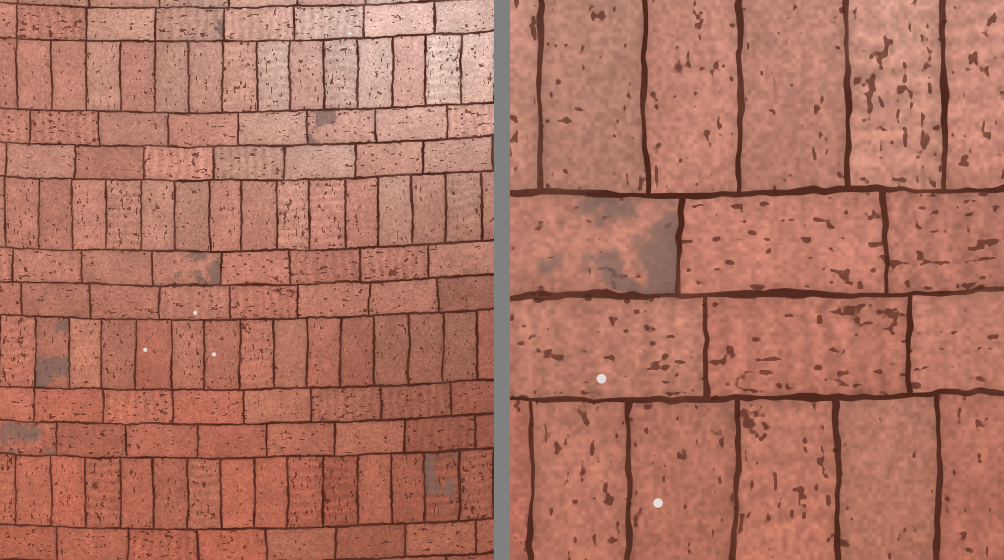
Left: the whole. Right: its middle third, enlarged.
A WebGL 2 fragment shader for this texture:

```glsl
#version 300 es
precision highp float;

uniform vec2 u_resolution;
out vec4 fragColor;

#define UNITS_HIGH 16.34   // canvas height in short brick sides
#define TOP_EDGE 1.106     // drop to the first upright course
#define PERIOD 4.05        // one upright course and two flat ones
#define UPRIGHT_H 2.06
#define FLAT_H 0.995
#define JOINT_HALF 0.021
#define EDGE_JITTER 0.035
#define PIT_AMOUNT 0.62
#define GRAIN 0.17

const vec3 RED_CLAY  = vec3(0.72, 0.415, 0.33);
const vec3 ROSE_CLAY = vec3(0.745, 0.51, 0.44);
const vec3 GLARE     = vec3(0.90, 0.77, 0.72);
const vec3 JOINT     = vec3(0.29, 0.14, 0.10);
const vec3 CEMENT    = vec3(0.48, 0.39, 0.36);

// Sideways start of each course, from the top down
const float SHIFT[15] = float[15](0.0, 0.55, 0.47, 0.53, 0.85, 0.17, 0.13, 0.36,
                                  0.60, 0.02, 0.98, 1.68, 0.49, 1.70, 0.85);

float hash(vec2 p) {
    vec3 q = fract(vec3(p.xyx) * 0.1031);
    q += dot(q, q.yzx + 33.33);
    return fract((q.x + q.y) * q.z);
}

float noise(vec2 p) {
    vec2 i = floor(p), f = fract(p);
    f = f * f * (3.0 - 2.0 * f);
    return mix(mix(hash(i), hash(i + vec2(1, 0)), f.x),
               mix(hash(i + vec2(0, 1)), hash(i + vec2(1, 1)), f.x), f.y);
}

float fbm(vec2 p) {
    float sum = 0.0, amp = 0.5;
    for (int i = 0; i < 4; i++) {
        sum += amp * noise(p);
        p = p * 2.03 + 17.0;
        amp *= 0.5;
    }
    return sum / 0.9375;
}

void main() {
    vec2 uv = gl_FragCoord.xy / u_resolution;
    vec2 p = gl_FragCoord.xy / u_resolution.y * UNITS_HIGH;
    p.y = UNITS_HIGH - p.y;
    float px = UNITS_HIGH / u_resolution.y;

    // Bowed courses with slightly uneven edges
    vec2 w = p;
    w.y -= TOP_EDGE + 0.596 * uv.x - 0.787 * uv.x * uv.x;
    w += 0.07 * (vec2(noise(p * 1.1), noise(p * 1.1 + 40.0)) - 0.5);
    w += 0.035 * (vec2(noise(p * 8.0), noise(p * 8.0 + 70.0)) - 0.5);

    // Course: 0 is upright, 1 and 2 are flat
    float group = floor(w.y / PERIOD);
    float y = w.y - group * PERIOD;
    float kind = step(UPRIGHT_H, y) + step(UPRIGHT_H + FLAT_H, y);
    bool upright = kind < 0.5;
    float row = group * 3.0 + kind + 3.0;
    float top = upright ? 0.0 : UPRIGHT_H + (kind - 1.0) * FLAT_H;
    float high = upright ? UPRIGHT_H : FLAT_H;
    float wide = upright ? 0.993 : 2.03;

    // Brick: each end joint has its own offset
    float x = w.x - SHIFT[clamp(int(row), 0, 14)];
    float joint = floor(x / wide + 0.5);
    float offset = EDGE_JITTER * 2.0 * (hash(vec2(joint + 9.0, row)) - 0.5);
    float dx = x - joint * wide - offset;
    vec2 id = vec2(joint - step(dx, 0.0) + 20.0, row + 5.0);
    float dy = min(y - top, top + high - y);
    float tone = hash(id), wear = hash(id + 51.0), rough = hash(id + 93.0);
    vec2 local = vec2(x - (id.x - 20.0) * wide, y - top);
    vec2 face = (upright ? local.yx : local) + id * 7.3;

    // Clay colour under a sheen from the upper right
    vec3 color = mix(RED_CLAY, ROSE_CLAY, smoothstep(0.05, 0.75, uv.y));
    vec2 g = (uv - vec2(0.84, 0.98)) / vec2(0.43, 0.28);
    float sheen = exp(-dot(g, g));
    color = mix(color, GLARE, sheen * (0.8 + 0.2 * wear));
    color *= 1.0 - 0.13 * smoothstep(0.4, 1.0, uv.x) * (1.0 - smoothstep(0.4, 0.8, uv.y));
    color *= 0.94 + 0.12 * tone;
    color.gb *= 0.96 + 0.08 * wear;

    // Blotches, fine grain and curved drag marks
    color *= 1.0 + 0.16 * (fbm(face * 2.2) - 0.5);
    color *= 1.0 + GRAIN * (fbm(face * vec2(11.0, 17.0)) - 0.5);
    color *= 1.0 + GRAIN * (noise(p * 23.0) - 0.5);
    float arc = sin(face.x * 24.0 + 5.0 * pow(fract(face.y) - 0.5, 2.0) + 7.0 * fbm(face * 1.6));
    color *= 1.0 + 0.05 * arc * smoothstep(0.5, 0.8, rough);

    // Short dark pits, denser on rough bricks
    float pitField = noise(face * vec2(8.0, 17.0)) * 0.75 + noise(face * 25.0) * 0.25;
    float limit = 0.79 - 0.09 * rough;
    float pits = smoothstep(limit, limit + 0.1, pitField);
    color = mix(color, JOINT, pits * PIT_AMOUNT);

    // Rare cement stains and pale chips
    float stain = step(0.955, hash(id + 137.0)) * smoothstep(0.52, 0.62, fbm(face * 1.7 + 5.0));
    color = mix(color, CEMENT, 0.65 * stain);
    vec2 cell = floor(p * 1.5);
    vec2 chipAt = cell + 0.3 + 0.4 * vec2(hash(cell + 3.0), hash(cell + 8.0));
    float chip = 1.0 - smoothstep(0.06, 0.06 + 2.0 * px, length(p * 1.5 - chipAt));
    color = mix(color, vec3(0.9, 0.86, 0.85), chip * step(0.988, hash(cell + 211.0)));

    // Joints vary from faint hairlines to open dark gaps
    float gap = JOINT_HALF * (0.5 + noise(p * 3.0) + 0.5 * uv.x);
    float nearest = min(abs(dx), dy);
    float line = 1.0 - smoothstep(gap - 0.6 * px, gap + 0.8 * px, nearest);
    float depth = mix(0.6, 0.95, noise(p * 1.7 + 30.0)) + 0.1 * uv.x;
    color *= 1.0 - 0.16 * exp(-nearest * 16.0);
    color = mix(color, JOINT, line * min(depth, 1.0));

    fragColor = vec4(clamp(color, 0.0, 1.0), 1.0);
}
```
